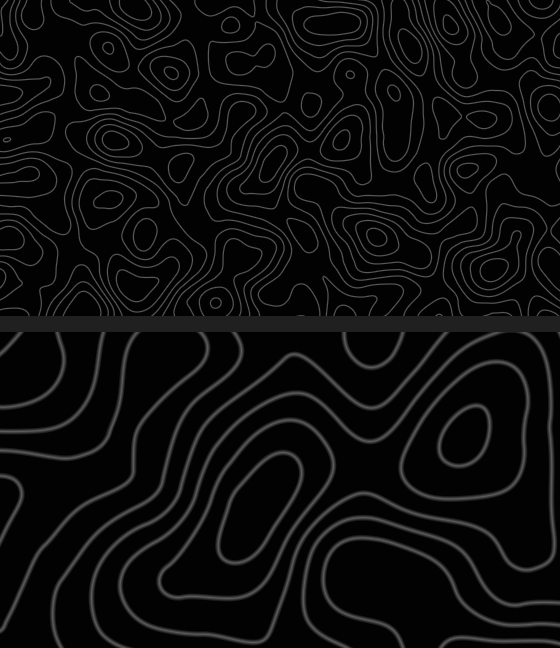
Top, the full canvas; bottom, a detail of the centre.
Write a Shadertoy shader that draws this pattern.

```glsl
// Topographic contour map: thin grey level lines on a near-black ground.
// A gradient-noise height field is sliced at equal steps; the distance to
// the nearest level is estimated from the local slope, so lines stay even.

const vec3 GROUND_COLOR = vec3(0.008);
const vec3 LINE_COLOR = vec3(0.36);
const float LEVEL_STEP = 0.135;   // height between neighbouring contours
const float LINE_RADIUS = 0.0036; // in canvas heights
const float HILL_SCALE = 5.0;     // noise cells per canvas height

// Sine hash giving a random unit vector per lattice point
vec2 randomDirection(vec2 cell) {
    float h = fract(sin(dot(cell, vec2(127.1, 311.7))) * 43758.5453);
    float angle = 6.28318 * h;
    return vec2(cos(angle), sin(angle));
}

float cornerSlope(vec2 cell, vec2 local, vec2 corner) {
    return dot(randomDirection(cell + corner), local - corner);
}

float gradientNoise(vec2 p) {
    vec2 cell = floor(p);
    vec2 f = p - cell;
    vec2 blend = f * f * (3.0 - 2.0 * f);
    float low = mix(cornerSlope(cell, f, vec2(0, 0)),
                    cornerSlope(cell, f, vec2(1, 0)), blend.x);
    float high = mix(cornerSlope(cell, f, vec2(0, 1)),
                     cornerSlope(cell, f, vec2(1, 1)), blend.x);
    return mix(low, high, blend.y);
}

vec2 rotate(vec2 p, float angle) {
    float c = cos(angle), s = sin(angle);
    return vec2(c * p.x - s * p.y, s * p.x + c * p.y);
}

// Main hills plus a weak finer layer that bends the contours
float terrain(vec2 p, float scale) {
    float hills = gradientNoise(rotate(p, 0.35) * scale + 17.3);
    float detail = gradientNoise(rotate(p, 1.1) * scale * 1.9 + 41.7);
    return hills + 0.2 * detail;
}

// Distance in canvas heights to the nearest contour
float contourDistance(vec2 p, float scale, float levelStep) {
    const vec2 e = vec2(0.001, 0.0);
    float h = terrain(p, scale);
    vec2 slope = vec2(terrain(p + e.xy, scale) - terrain(p - e.xy, scale),
                      terrain(p + e.yx, scale) - terrain(p - e.yx, scale))
                 / (2.0 * e.x);
    float offset = abs(fract(h / levelStep) - 0.5) * levelStep;
    return offset / max(length(slope), 0.05);
}

// Soft stroke, never thinner than the pixel grid can show
float stroke(float dist, float radius, float pixel) {
    return clamp(1.0 - dist / max(radius, pixel), 0.0, 1.0);
}

void mainImage(out vec4 fragColor, in vec2 fragCoord) {
    vec2 p = fragCoord / iResolution.y;
    float dist = contourDistance(p, HILL_SCALE, LEVEL_STEP);
    float line = stroke(dist, LINE_RADIUS, 1.0 / iResolution.y);
    fragColor = vec4(mix(GROUND_COLOR, LINE_COLOR, line), 1.0);
}
```
